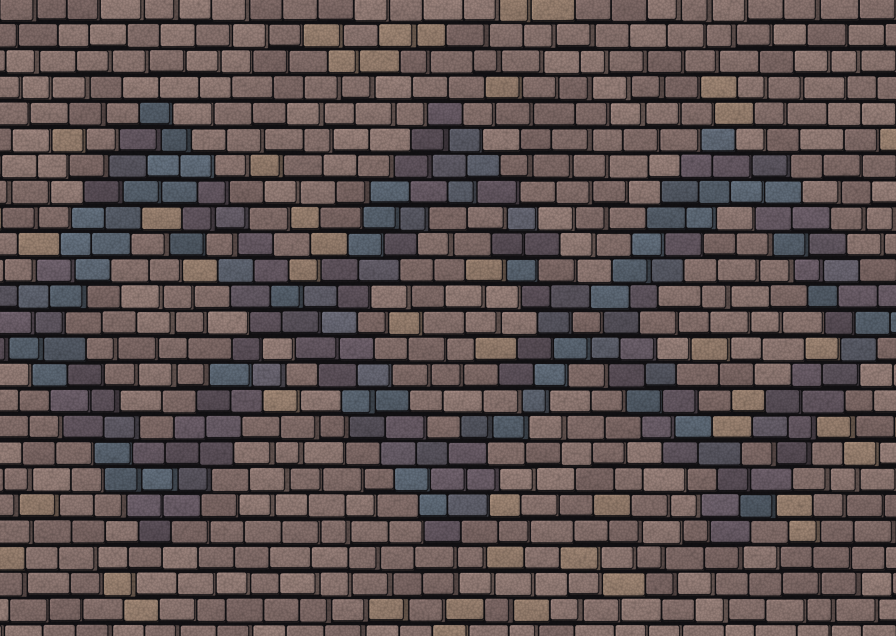
Give the GLSL for this texture, as a Shadertoy shader.

```glsl
// Staggered roof shingles in brown, with a chain of three slate-coloured diamond rings.
// Each row is split at jittered joints; every shingle is a rounded box laid over a
// darker under-layer and a near-black shadow, then roughened with cellular granules.

const float ROWS = 24.35;        // courses down the canvas
const float PITCH = 1.375;       // mean shingle width, in course heights
const float DIAMOND_STEP = 11.2; // distance between diamond centres
const vec2 DIAMOND_CENTRE = vec2(5.95, 12.0);
const vec2 DIAMOND_HALF = vec2(5.6, 8.0);

const vec3 SHADOW = vec3(0.065, 0.06, 0.07);
const vec3 BROWN_DARK = vec3(0.44, 0.365, 0.355);
const vec3 BROWN_LIGHT = vec3(0.545, 0.46, 0.435);
const vec3 TAN = vec3(0.57, 0.48, 0.40);
const vec3 SLATE_PLUM = vec3(0.355, 0.31, 0.345);
const vec3 SLATE_BLUE = vec3(0.32, 0.36, 0.405);

float hash(vec2 p) {
    vec3 q = fract(vec3(p.xyx) * 0.1031);
    q += dot(q, q.yzx + 33.33);
    return fract((q.x + q.y) * q.z);
}

// Distance to the nearest random point, one point per unit cell.
float cellular(vec2 p) {
    vec2 cell = floor(p);
    float nearest = 2.0;
    for (int j = -1; j <= 1; j++)
    for (int i = -1; i <= 1; i++) {
        vec2 c = cell + vec2(i, j);
        vec2 point = c + vec2(hash(c), hash(c + 71.7));
        nearest = min(nearest, distance(p, point));
    }
    return nearest;
}

// Signed distance to a rounded box given by two opposite corners.
float roundBox(vec2 p, vec2 lo, vec2 hi, float radius) {
    vec2 d = abs(p - 0.5 * (lo + hi)) - 0.5 * (hi - lo) + radius;
    return length(max(d, 0.0)) + min(max(d.x, d.y), 0.0) - radius;
}

float cover(float dist, float aa) {
    return 1.0 - smoothstep(-aa, aa, dist);
}

// Position of a shingle's left joint, in pitches.
float joint(float index, float row) {
    return index + 0.26 * hash(vec2(index, row) + 5.3);
}

// 1 inside the band of a diamond ring, decided once per shingle.
float ringMask(vec2 centre, float wobble) {
    vec2 d = centre - DIAMOND_CENTRE;
    d.x -= DIAMOND_STEP * clamp(round(d.x / DIAMOND_STEP), -1.0, 3.0);
    float m = dot(abs(d) / DIAMOND_HALF, vec2(1.0)) + 0.08 * (wobble - 0.5);
    return step(0.59, m) * step(m, 1.09);
}

vec3 shingleColour(vec2 id, vec2 centre) {
    float tone = hash(id + 11.1);
    vec3 brown = mix(BROWN_DARK, BROWN_LIGHT, tone);
    brown = mix(brown, TAN, 0.7 * step(0.91, hash(id + 23.9)));
    vec3 slate = mix(SLATE_PLUM, SLATE_BLUE, smoothstep(0.3, 0.75, tone));
    slate *= 0.88 + 0.24 * hash(id + 41.2);
    float ring = ringMask(centre, hash(id + 57.4));
    ring *= step(0.05, hash(id + 63.8)); // a few stray browns in the rings
    return mix(brown, slate, ring);
}

// Shade one course; p.x runs along it, p.y runs down it from 0 to 1.
vec3 course(vec2 p, float row, float aa) {
    float shift = 0.5 * mod(row, 2.0) + 0.3 * hash(vec2(row, 3.0)) + 2.0;
    float s = p.x / PITCH + shift;
    float index = floor(s);
    index -= step(s, joint(index, row));
    vec2 id = vec2(index, row);
    float left = (joint(index, row) - shift) * PITCH;
    float right = (joint(index + 1.0, row) - shift) * PITCH;
    vec3 base = shingleColour(id, vec2(0.5 * (left + right), row));

    // Some joints open wide and reveal a sliver of the layer beneath.
    float wide = step(0.52, hash(id + 77.7));
    float gap = mix(0.05, 0.10 + 0.14 * hash(id + 83.1), wide);
    float bottom = 0.83 + 0.10 * hash(id + 91.6);
    vec2 lo = vec2(left + 0.02, 0.05 + 0.04 * hash(id + 97.3));
    vec2 hi = vec2(right - gap, bottom);

    float under = roundBox(p, vec2(lo.x + 0.03, 0.07), vec2(right - 0.035, bottom + 0.055), 0.04);
    float face = roundBox(p, lo, hi, 0.08);

    vec3 colour = mix(SHADOW, base * mix(0.42, 0.68, wide * step(hi.x, p.x)), cover(under, aa));
    colour = mix(colour, SHADOW, 0.85 * cover(face - 0.045, aa));

    // Face light: brighter upper left rim, darker right and lower rim.
    vec2 t = (p - lo) / (hi - lo);
    float rim = smoothstep(-0.11, -0.02, face);
    float light = 1.04 - 0.06 * t.y + rim * 0.16 * (0.75 - t.x - 0.45 * t.y);
    light += 0.025 * sin(p.x * 5.3 + row * 2.1) * sin(p.y * 7.0 + p.x * 2.7);
    return mix(colour, base * light, cover(face, aa));
}

void mainImage(out vec4 fragColor, in vec2 fragCoord) {
    vec2 p = fragCoord / iResolution.y * ROWS;
    p.y = ROWS - p.y + 0.13; // count courses downward from the top
    float aa = 0.7 * ROWS / iResolution.y;
    float row = floor(p.y);
    vec3 colour = course(vec2(p.x, fract(p.y)), row, aa);

    // Mineral granules.
    float grain = cellular(p * 10.0 + 9.0) - 0.45;
    colour *= 1.0 - 0.22 * grain;
    fragColor = vec4(clamp(colour, 0.0, 1.0), 1.0);
}
```
